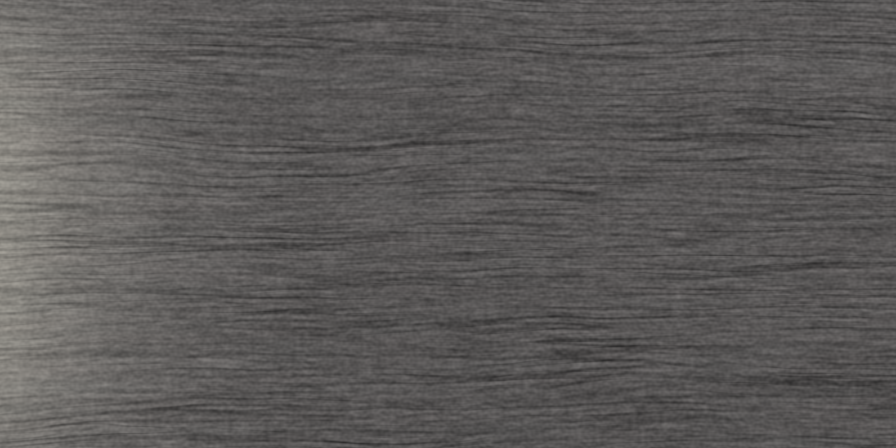
Reproduce this texture procedurally as a Shadertoy shader.

```glsl
vec2 gradient(vec2 cell) {
    uvec2 q = uvec2(ivec2(cell) + 4096);
    uint h = q.x * 73856093u ^ q.y * 19349663u;
    h = (h ^ (h >> 15)) * 739177u;
    h = (h ^ (h >> 13)) * 668265u;
    h ^= h >> 16;
    float angle = float(h & 65535u) / 65536.0 * 6.2832;
    return vec2(cos(angle), sin(angle));
}

// Gradient noise, roughly -0.7 to 0.7
float noise(vec2 p) {
    vec2 i = floor(p), f = p - i;
    vec2 u = f * f * f * (f * (f * 6.0 - 15.0) + 10.0);
    vec2 e = vec2(1.0, 0.0);
    float low = mix(dot(gradient(i), f), dot(gradient(i + e), f - e), u.x);
    float high = mix(dot(gradient(i + e.yx), f - e.yx), dot(gradient(i + 1.0), f - 1.0), u.x);
    return mix(low, high, u.y);
}

// Thin dark lines along the level curves of stretched noise
float lines(vec2 p, vec2 density, float width) {
    float n = noise(p * density) + 0.2 * noise(p * density * vec2(4.0, 1.3) + 37.0);
    return 1.0 - smoothstep(0.0, width, abs(n - 0.06));
}

void mainImage(out vec4 fragColor, in vec2 fragCoord) {
    vec2 uv = fragCoord / iResolution.xy;
    vec2 p = fragCoord / iResolution.y;

    // Gentle bending of the grain, stronger towards the left
    vec2 grain = p;
    grain.y += 0.026 * noise(p * vec2(1.6, 2.5) + 5.0);
    grain.y += 0.006 * noise(p * vec2(5.0, 9.0) + 11.0);
    grain.y += 0.07 * (0.5 - uv.y) * exp(-4.0 * uv.x);

    // Broad bands, long grooves and fine fibres
    float bands = noise(grain * vec2(0.7, 9.0) + 3.0);
    float streaks = noise(grain * vec2(1.2, 38.0) + 19.0);
    float coarse = lines(grain, vec2(1.5, 42.0), 0.19);
    float fine = lines(grain + 7.3, vec2(3.5, 64.0), 0.22);
    float relief = coarse - lines(grain + vec2(0.0, 0.007), vec2(1.5, 42.0), 0.19);
    float fibres = noise(grain * vec2(9.0, 98.0) + 53.0);
    float flecks = noise(grain * vec2(36.0, 125.0) + 91.0);
    float grit = noise(p * vec2(100.0, 125.0));

    float shade = 0.352 + 0.022 * bands + 0.022 * streaks;
    shade += 0.062 * fibres + 0.065 * flecks + 0.055 * grit;
    float depth = clamp(0.8 + 1.1 * noise(grain * vec2(2.0, 14.0) + 29.0), 0.25, 1.5);
    shade -= depth * (0.045 * coarse + 0.036 * fine + 0.02 * relief);

    // Light falling on the left edge, weaker at the corners
    float reach = 0.15 + 0.025 * noise(vec2(uv.y * 4.0, 2.5));
    float glow = exp(-pow(uv.x / reach, 1.2));
    glow *= 1.0 - 0.45 * pow(abs(uv.y - 0.48) * 2.0, 2.5);
    shade += 0.21 * glow + 0.012 * (uv.y - 0.5);

    // Neutral grey, warmer in the light
    vec3 tint = mix(vec3(1.015, 0.99, 0.985), vec3(1.02, 1.0, 0.95), glow);
    tint.r += 0.012 * noise(grain * vec2(4.0, 30.0) + 71.0);
    fragColor = vec4(clamp(shade * tint, 0.0, 1.0), 1.0);
}
```
